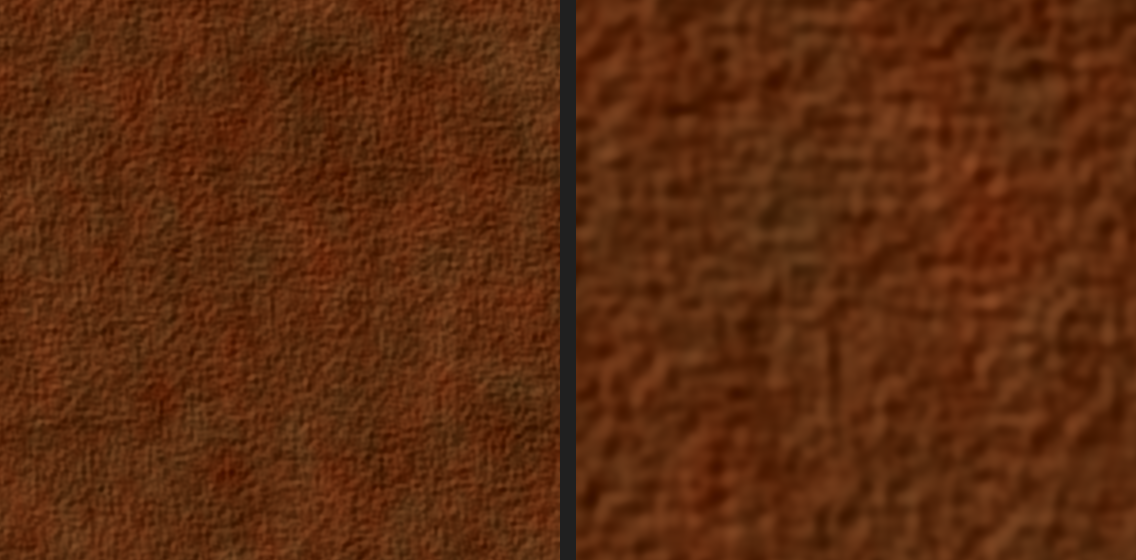
Left, the full canvas; right, a detail of the centre.
This texture is drawn by a Shadertoy shader. Its source:

```glsl
// Worn brown cloth: a fine embossed grain crossed by short warp and weft threads.
// A noise height field is lit from the upper left, then laid over soft streaky
// stains that drift between rust red, brown and dull olive.

const vec3 BROWN = vec3(0.364, 0.173, 0.059);      // mean colour
const vec3 TONE_SPAN = vec3(0.135, 0.105, 0.080);  // dark to light
const vec3 RUST_TINT = vec3(0.024, -0.023, -0.020);
const vec3 OLIVE_TINT = vec3(-0.022, 0.010, 0.010);

const float GRAIN_CELLS = 92.0;                   // bumps across the canvas
const vec2 THREAD_CELLS = vec2(124.0, 40.0);      // across and along a thread
const float GRAIN_HEIGHT = 0.66;
const float FINE_HEIGHT = 0.34;
const float THREAD_HEIGHT = 0.50;
const vec2 LIGHT_STEP = vec2(-0.0026, 0.0026);    // towards the light
const float RELIEF = 1.65;
const float STAIN = 1.15;

float hash(vec2 cell) {
    vec3 q = fract(vec3(cell.xyx) * 0.1031);
    q += dot(q, q.yzx + 33.33);
    return fract((q.x + q.y) * q.z);
}

// Smooth value noise centred on zero, from -1 to 1
float noise(vec2 p) {
    vec2 cell = floor(p);
    vec2 f = fract(p);
    f = f * f * (3.0 - 2.0 * f);
    float low = mix(hash(cell), hash(cell + vec2(1.0, 0.0)), f.x);
    float high = mix(hash(cell + vec2(0.0, 1.0)), hash(cell + vec2(1.0)), f.x);
    return 2.0 * mix(low, high, f.y) - 1.0;
}

float fbm(vec2 p) {
    float sum = 0.0;
    float weight = 0.55;
    for (int i = 0; i < 4; i++) {
        sum += weight * noise(p);
        p = mat2(0.8, 0.6, -0.6, 0.8) * p * 2.03 + 17.3;
        weight *= 0.55;
    }
    return sum;
}

// Height of the cloth; weave chooses between weft (0) and warp (1)
float clothHeight(vec2 uv, float weave) {
    mat2 turn = mat2(0.74, 0.67, -0.67, 0.74);
    float grain = noise(turn * uv * GRAIN_CELLS + 5.0);
    float fine = noise(uv * GRAIN_CELLS * 1.6 + 61.0);
    float warp = noise(uv * THREAD_CELLS + 31.0);
    float weft = noise(uv * THREAD_CELLS.yx + 83.0);
    float threads = mix(weft, warp, weave);
    return GRAIN_HEIGHT * grain + FINE_HEIGHT * fine + THREAD_HEIGHT * threads;
}

// Soft light and dark stains, drawn out along both thread directions
float stainTone(vec2 uv) {
    float cloud = fbm(uv * 9.0 + 3.0);
    float upright = noise(uv * vec2(25.0, 7.0) + 41.0);
    float level = noise(uv * vec2(7.0, 23.0) + 71.0);
    float mottle = noise(uv * vec2(46.0, 32.0) + 13.0);
    return 0.24 * cloud + 0.17 * upright + 0.12 * level + 0.13 * mottle;
}

void mainImage(out vec4 fragColor, in vec2 fragCoord) {
    vec2 uv = fragCoord / iResolution.y;

    // Relief lit from the upper left
    float weave = 0.5 + 0.38 * clamp(2.0 * fbm(uv * 12.0 + 97.0), -1.0, 1.0);
    float relief = clothHeight(uv - LIGHT_STEP, weave) - clothHeight(uv + LIGHT_STEP, weave);
    relief = relief / (1.0 + 0.25 * abs(relief));

    // Brightness from relief and stains
    float tone = 0.5 * RELIEF * relief + STAIN * stainTone(uv);
    vec3 color = BROWN + TONE_SPAN * tone;

    // Hue drift in small patches
    float rust = fbm(uv * vec2(17.0, 13.0) + 23.0);
    float olive = fbm(uv * vec2(20.0, 13.0) + 53.0);
    color += RUST_TINT * rust + OLIVE_TINT * olive;

    fragColor = vec4(clamp(color, 0.0, 1.0), 1.0);
}
```
